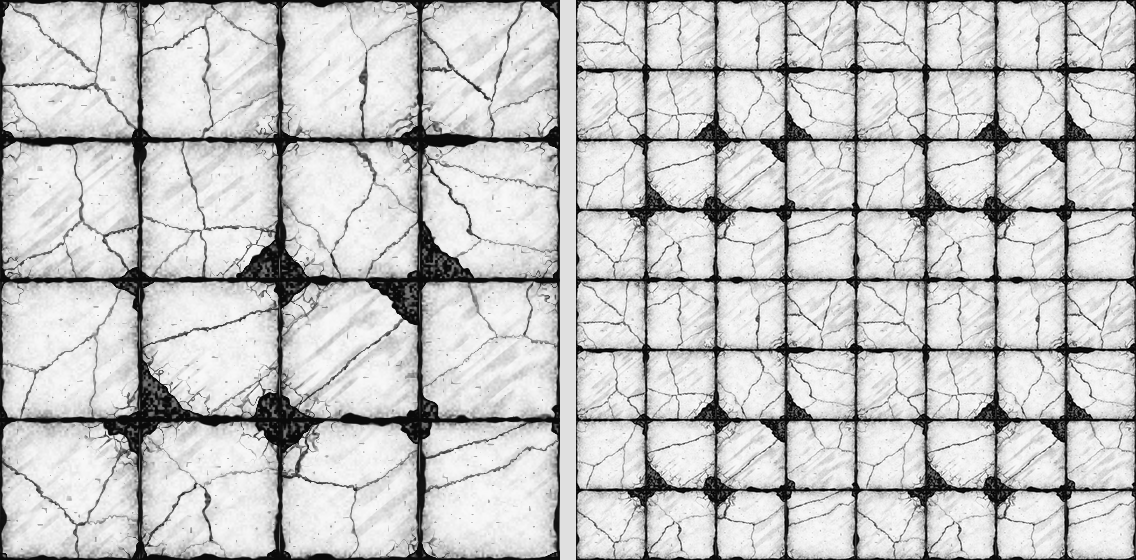
Left: one tile. Right: repeated 2 by 2.
Reproduce this texture procedurally as a three.js fragment shader.

```glsl
// Cracked white stone tiles in a four by four grid with black grout, chips and diagonal scratches.
varying vec2 vUv;

const float TILES = 4.0;
const float GROUT = 0.013;        // half width, in tiles
const float SOFT = 0.010;         // edge smoothing, in tiles
const float CRACK_WIDTH = 0.003;
const float CHIP_SIZE = 0.30;
const float STREAK_DEPTH = 0.17;
const float GRAIN_DEPTH = 0.10;
const float SOOT_REACH = 0.055;
const vec2 STREAK_DIR = vec2(0.77, 0.64);
const vec3 STONE = vec3(0.975);
const vec3 RUBBLE = vec3(0.45);
const vec3 SOOT = vec3(0.24);
const vec3 INK = vec3(0.04);

float hash(vec2 p) {
  vec3 q = fract(p.xyx * 0.1031);
  q += dot(q, q.yzx + 33.33);
  return fract((q.x + q.y) * q.z);
}

vec2 hash2(vec2 p) { return vec2(hash(p), hash(p + 71.7)); }

// Value noise that wraps after a whole number of cells
float noise(vec2 p, float period) {
  vec2 i = floor(p), f = fract(p);
  f = f * f * (3.0 - 2.0 * f);
  vec2 a = mod(i, period), b = mod(i + 1.0, period);
  return mix(mix(hash(a), hash(vec2(b.x, a.y)), f.x),
             mix(hash(vec2(a.x, b.y)), hash(b), f.x), f.y);
}

vec2 crackSite(float k, vec2 id) { return hash2(id * 7.3 + k * 13.1 + 2.0) * 1.1 - 0.05; }

// Distance to the nearest border between scattered sites, and that border's strength
vec2 cracks(vec2 f, vec2 id) {
  float count = 3.0 + floor(hash(id + 40.0) * 3.0);
  float nearest = 9.0, home = 0.0;
  for (int k = 0; k < 5; k++) {
    float d = distance(f, crackSite(float(k), id));
    if (float(k) < count && d < nearest) { nearest = d; home = float(k); }
  }
  vec2 a = crackSite(home, id), best = vec2(9.0, 0.0);
  for (int k = 0; k < 5; k++) {
    float other = float(k);
    if (other >= count || other == home) continue;
    vec2 b = crackSite(other, id);
    float d = dot(0.5 * (a + b) - f, normalize(b - a));
    float strength = hash(id * 3.0 + vec2(min(home, other), max(home, other)) * 5.0);
    if (d < best.x) best = vec2(d, strength);
  }
  return best;
}

// Wrapping cellular noise: small near the borders of shattered pieces
float shards(vec2 p, float period) {
  vec2 i = floor(p), f = fract(p);
  float d1 = 9.0, d2 = 9.0;
  for (int y = -1; y <= 1; y++) for (int x = -1; x <= 1; x++) {
    vec2 o = vec2(float(x), float(y));
    float d = length(o + hash2(mod(i + o, period)) - f);
    d2 = min(d2, max(d, d1));
    d1 = min(d1, d);
  }
  return d2 - d1;
}

void main() {
  vec2 p = vUv * TILES;
  vec2 id = mod(floor(p), TILES), f = fract(p);
  vec2 corner = mod(floor(p + 0.5), TILES), d = p - floor(p + 0.5);
  vec2 q = f + 3.0 * hash2(id + 9.0);
  float edge = min(abs(d.x), abs(d.y));
  float rough = noise(p * 9.0, TILES * 9.0) - 0.5;
  float ragged = noise(p * 26.0, TILES * 26.0) - 0.5;
  float gritty = noise(p * 60.0, TILES * 60.0);

  // Stone: diagonal scratches, fine grain and rare pits
  float along = dot(q, STREAK_DIR), across = dot(q, vec2(-STREAK_DIR.y, STREAK_DIR.x));
  float streak = smoothstep(0.5, 0.9, noise(vec2(along * 5.0, across * 28.0), 256.0));
  streak *= smoothstep(0.25, 0.75, noise(q * 2.3, 256.0)) * (0.4 + 0.6 * hash(id + 21.0));
  float grain = noise(q * 62.0, 256.0) * noise(q * 17.0 + 5.0, 256.0);
  float pits = smoothstep(0.9, 0.98, noise(q * 34.0, 256.0));
  vec3 color = STONE - STREAK_DEPTH * streak * (0.6 + 0.6 * gritty) - GRAIN_DEPTH * grain - 0.3 * pits;

  // Speckled soot along the tile edges
  float soot = exp(-edge / SOOT_REACH) * (0.25 + gritty) * (0.7 + rough);
  color = mix(color, SOOT, clamp(soot, 0.0, 0.85));

  // Long cracks with jagged sides and uneven strength
  vec2 jag = 0.07 * vec2(rough, noise(q * 7.0, 256.0) - 0.5) + 0.022 * vec2(ragged, gritty - 0.5);
  vec2 crack = cracks(f + jag, id);
  float width = CRACK_WIDTH * (0.4 + crack.y + 2.0 * ragged);
  float line = 1.0 - smoothstep(width, width + SOFT, crack.x);
  float halo = exp(-crack.x / 0.018) * 0.18 * gritty;
  color = mix(color, INK, max(line * (0.4 + 0.5 * crack.y) * (0.6 + 0.5 * gritty), halo));

  // Chipped corners, largest along the worn middle rows
  float chance = hash(corner * 2.0 + step(0.0, d) + 5.0);
  float worn = step(0.5, corner.x) * step(0.5, corner.y) * step(corner.y, 2.5);
  float size = 0.05 + 0.04 * chance + worn * CHIP_SIZE * chance * chance;
  float chip = 0.85 * (abs(d.x) + abs(d.y)) - size + 0.11 * rough + 0.04 * ragged;

  // Shattered pieces beside some corners
  float shatter = smoothstep(0.24, 0.08, chip) * step(0.6, hash(corner + 31.0));
  float shard = 1.0 - smoothstep(0.03, 0.12, shards(p * 8.0 + 0.5 * ragged, TILES * 8.0));
  color = mix(color, INK, shard * shatter * (0.35 + 0.5 * gritty));

  vec3 rubble = mix(INK, RUBBLE, smoothstep(0.3, 0.95, gritty + 0.5 * ragged));
  rubble = mix(rubble, INK, 1.0 - smoothstep(0.004, 0.03, abs(chip)));
  color = mix(color, rubble, 1.0 - smoothstep(0.0, SOFT, chip));

  // Grout: solid across, partly hollow down, swollen in places
  float swell = 0.03 * smoothstep(0.65, 0.95, noise(p * 5.0 + 0.5, TILES * 5.0));
  vec2 gap = abs(d + 0.008 * rough) - GROUT - swell - 0.016 * ragged;
  vec2 grout = 1.0 - smoothstep(vec2(-0.004), vec2(SOFT), gap);
  float hollow = smoothstep(0.007, 0.0, abs(d.x + 0.008 * rough)) * smoothstep(-0.1, 0.3, rough);
  color = mix(color, mix(INK, RUBBLE, hollow), grout.x * 0.95);
  color = mix(color, INK, grout.y);

  gl_FragColor = vec4(clamp(color, 0.0, 1.0), 1.0);
}
```
